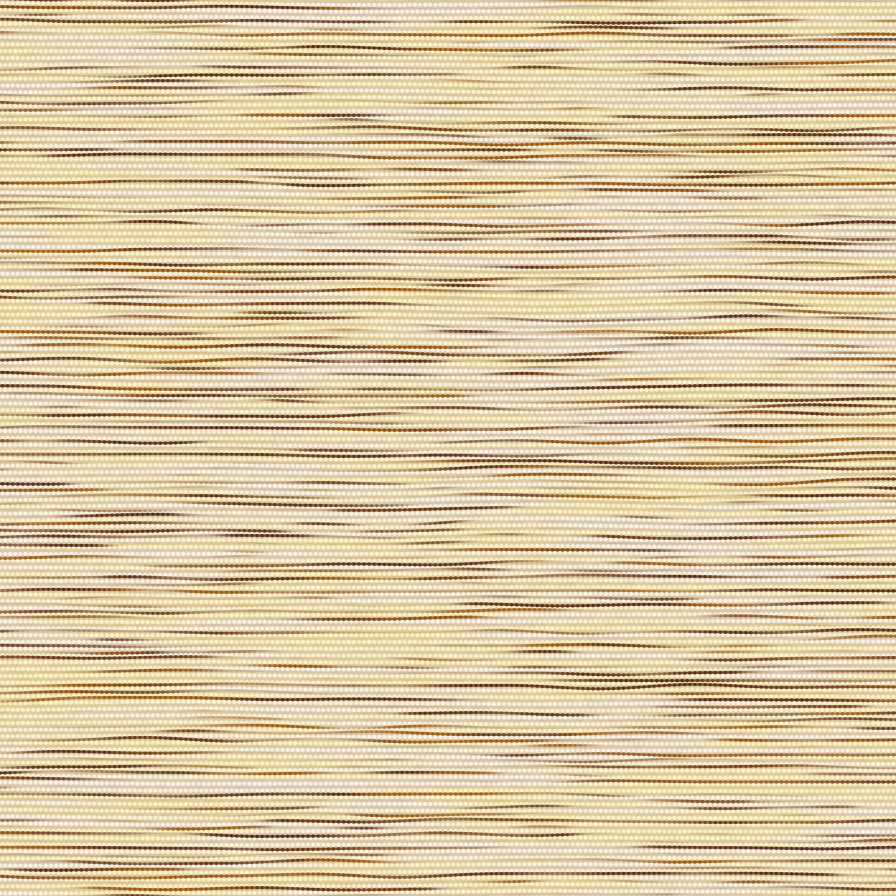
Give the GLSL for this texture, as a WebGL 2 fragment shader.

```glsl
#version 300 es
precision highp float;

uniform vec2 u_resolution;
out vec4 fragColor;

const float ROWS = 132.0;
const float BEADS = 176.0;

float hash(vec2 p) {
    vec3 q = fract(vec3(p.xyx) * 0.1031);
    q += dot(q, q.yzx + 33.33);
    return fract((q.x + q.y) * q.z);
}

// Smooth noise along x, independent for every row
float strand(float x, float row) {
    float i = floor(x);
    float f = fract(x);
    return mix(hash(vec2(i, row)), hash(vec2(i + 1.0, row)), f * f * (3.0 - 2.0 * f));
}

float noise(vec2 p) {
    float f = fract(p.y);
    return mix(strand(p.x, floor(p.y)), strand(p.x, floor(p.y) + 1.0), f * f * (3.0 - 2.0 * f));
}

// Woven ground: staggered pale beads with cream and white yarns
vec3 weave(vec2 uv, float y) {
    float row = floor(y);
    float across = 0.5 - 0.5 * cos(6.28318 * y);
    float along = 0.5 + 0.5 * cos(6.28318 * (uv.x * BEADS + 0.5 * mod(row, 2.0)));
    float bead = smoothstep(0.0, 0.7, across * (0.35 + 0.65 * along));

    float tint = 0.6 * strand(uv.x * 5.0 + hash(vec2(row, 7.0)) * 9.0, row + 300.0)
               + 0.4 * noise(vec2(uv.x * 7.0, uv.y * 60.0) + 50.0);
    float white = smoothstep(0.3, 0.8, tint);
    vec3 gap = mix(vec3(0.87, 0.79, 0.58), vec3(0.85, 0.77, 0.67), white);
    vec3 crown = mix(vec3(0.985, 0.945, 0.79), vec3(0.98, 0.955, 0.90), white);
    return mix(gap, crown, bead);
}

void main() {
    vec2 uv = gl_FragCoord.xy / u_resolution;
    float y = (uv.y + 0.004 * (noise(uv * vec2(5.0, 9.0) + 20.0) - 0.5)) * ROWS;
    float soft = ROWS / u_resolution.y + 0.06;

    vec3 color = weave(uv, y);

    // Dark tapering yarns lying between the rows
    for (int k = -1; k <= 1; k++) {
        float gap = floor(y + 0.5) + float(k);
        float shift = hash(vec2(gap, 3.0)) * 20.0;
        float density = 0.5 * strand(uv.x * 5.0 + shift, gap + 500.0)
                      + 0.32 * strand(uv.x * 15.0 + shift, gap + 700.0)
                      + 0.16 * mod(gap, 2.0) + 0.08 * (hash(vec2(gap, 11.0)) - 0.5);
        float strength = smoothstep(0.34, 0.7, density);

        float center = gap + 0.6 * (strand(uv.x * 10.0 + shift, gap + 900.0) - 0.5);
        float dots = 0.5 + 0.5 * cos(6.28318 * (uv.x * BEADS + 0.5 * mod(gap, 2.0)));
        float width = 0.07 + 0.10 * strength + 0.07 * dots;
        float cover = 1.0 - smoothstep(width - 0.5 * soft, width + 0.5 * soft, abs(y - center));

        float depth = strand(uv.x * 12.0 + shift, gap + 1100.0) * 0.55 + strength * 0.45;
        float warm = smoothstep(0.35, 0.85, strand(uv.x * 9.0 + shift, gap + 1300.0));
        vec3 dark = mix(vec3(0.34, 0.17, 0.08), vec3(0.60, 0.34, 0.06), warm);
        vec3 yarn = mix(vec3(0.68, 0.53, 0.37), dark, smoothstep(0.3, 0.75, depth));
        color = mix(color, yarn, cover * strength * (0.8 + 0.2 * dots));
    }

    // Fine fibre grain
    color += 0.04 * (noise(uv * vec2(170.0, 300.0)) - 0.5);
    fragColor = vec4(clamp(color, 0.0, 1.0), 1.0);
}
```
